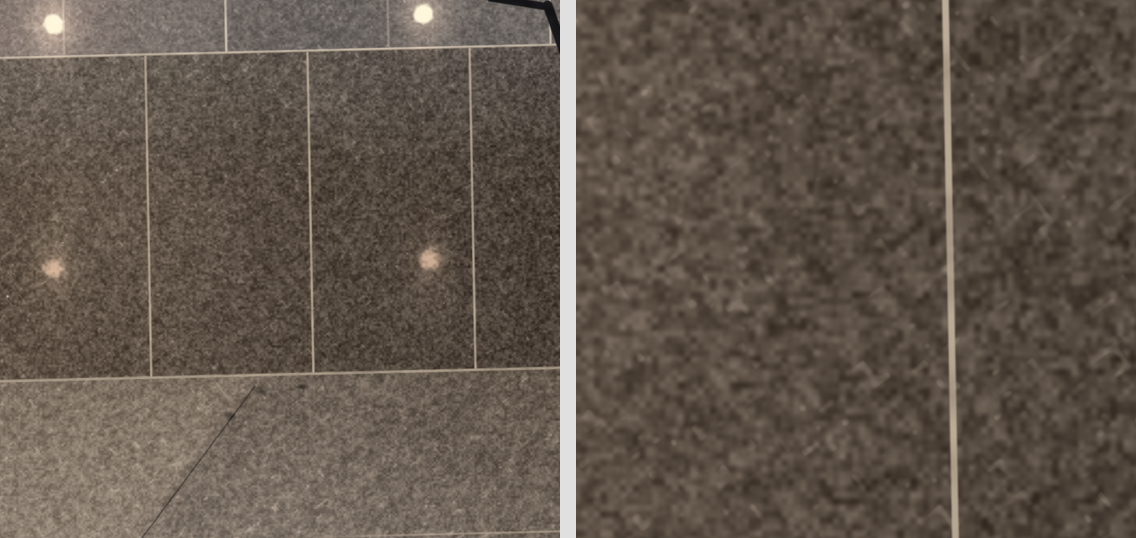
Left, the full canvas; right, a detail of the centre.
Reproduce this texture procedurally as a Shadertoy shader.

```glsl
// Polished brown granite floor: slabs in running bond with pale thin joints, slightly
// skewed by perspective, with lamp reflections, a cracked front slab and a chair leg.
// Joints are distances in a sheared frame; the stone is layered value noise.

float hash(vec2 p) {
    return fract(sin(dot(p, vec2(12.9898, 78.233))) * 43758.5453);
}

float noise(vec2 p) {
    vec2 i = floor(p), f = fract(p);
    f = f * f * (3.0 - 2.0 * f);
    return mix(mix(hash(i), hash(i + vec2(1, 0)), f.x),
               mix(hash(i + vec2(0, 1)), hash(i + vec2(1, 1)), f.x), f.y);
}

float segment(vec2 p, vec2 a, vec2 b) {
    vec2 d = b - a;
    return length(p - a - d * clamp(dot(p - a, d) / dot(d, d), 0.0, 1.0));
}

// Antialiased coverage of a soft stroke at distance d with the given half width
float stroke(float d, float halfWidth) {
    float soft = 0.9 / iResolution.y + 0.0004;
    return 1.0 - smoothstep(halfWidth - soft, halfWidth + soft, d);
}

// Mottled crystals, coarser and slanted on the front slab
float granite(vec2 p, float front) {
    mat2 tilt = mat2(0.8, -0.6, 0.6, 0.8);
    vec2 q = mix(tilt * p, tilt * p * vec2(0.7, 0.9), front);
    float g = 0.13 * (noise(q * 150.0) - 0.5);
    g += 0.13 * (noise(p * 250.0 + 31.0) - 0.5);
    g += 0.045 * (noise(q * 70.0 + 7.0) - 0.5);
    g += 0.03 * (noise(p * 14.0 + 3.0) - 0.5);
    g += 0.03 * (noise(p * 5.0 + 17.0) - 0.5);
    float fleck = smoothstep(0.78, 1.0, noise(q * 130.0 + 53.0));
    return g + 0.10 * fleck;
}

void mainImage(out vec4 fragColor, in vec2 fragCoord) {
    vec2 p = fragCoord / iResolution.y;
    float h = p.y - 0.024 * p.x;   // height across the rows
    float v = p.x + 0.0187 * p.y;  // position along a row
    float px = 1.0 / iResolution.y;
    float front = 1.0 - smoothstep(-px, px, h - 0.2915);
    float back = smoothstep(-px, px, h - 0.892);

    // Slab layout: the back row is shifted by half a slab
    float along = (v - 0.2868) / 0.3015 - 0.5 * step(0.892, h);
    float jointId = floor(along + 0.5);
    float slabTone = hash(vec2(floor(along) + 9.0, step(0.892, h))) - 0.5;

    // Stone colour: warm and dark in the middle, lighter in front, cooler behind
    vec3 middle = mix(vec3(0.385, 0.335, 0.285), vec3(0.295, 0.255, 0.22),
                      smoothstep(0.0, 0.95, p.x));
    middle += vec3(0.045, 0.055, 0.065) * smoothstep(0.62, 0.9, h);
    middle += 0.015 * slabTone;
    vec3 rear = mix(vec3(0.53, 0.48, 0.45), vec3(0.42, 0.395, 0.38),
                    smoothstep(0.0, 0.6, p.x));
    float crackSide = p.x - 0.264 - 0.745 * p.y;
    vec3 frontTone = mix(vec3(0.53, 0.475, 0.42), vec3(0.455, 0.41, 0.365),
                         smoothstep(-0.05, 0.03, crackSide));
    frontTone += 0.25 * (0.13 - p.y) - 0.04 * smoothstep(0.7, 1.04, p.x);
    vec3 col = mix(mix(middle, rear, back), frontTone, front);
    col += granite(p, front) * vec3(1.0, 0.96, 0.91) * mix(1.0, 0.75, back);

    // Crack with chipped spots, and a dark nick beside the joint
    float wobble = 0.003 * (noise(p * 60.0) - 0.5);
    float crack = stroke(segment(p + wobble, vec2(0.264, 0.0), vec2(0.474, 0.282)), 0.0012);
    float chips = smoothstep(0.014, 0.002, length(p - vec2(0.430, 0.228)) + 3.0 * wobble);
    chips += smoothstep(0.012, 0.002, length((p - vec2(0.562, 0.281)) * vec2(0.7, 1.8)));
    chips += smoothstep(0.014, 0.002, length((p - vec2(0.485, 0.272)) * vec2(0.8, 1.3)) + 2.0 * wobble);
    col *= 1.0 - 0.45 * crack - 0.4 * min(chips, 1.0);

    // Faint scuff and pale speck
    float scuff = smoothstep(0.008, 0.0, segment(p, vec2(0.19, 0.664), vec2(0.217, 0.684)));
    col += 0.2 * scuff * smoothstep(0.4, 0.8, noise(p * 180.0));
    col += 0.4 * stroke(length(p - vec2(0.014, 0.449)), 0.002);

    // Joints: every other one in the back row is faint, the nearest one fades in
    float wear = 0.75 + 0.25 * noise(p * 45.0);
    float faint = step(0.892, h) * mod(jointId, 2.0);
    float upright = stroke(abs(along - jointId) * 0.3015, 0.0021) * (1.0 - front);
    upright *= mix(1.0, 0.38, faint);
    float level = max(stroke(abs(h - 0.892), 0.0021), 0.85 * stroke(abs(h - 0.2915), 0.0024));
    level = max(level, 0.7 * stroke(abs(h + 0.0125), 0.0018) * smoothstep(0.5, 0.8, p.x));
    vec3 grout = mix(vec3(0.74, 0.68, 0.60), vec3(0.84, 0.79, 0.72), back);
    col = mix(col, grout, max(upright, level) * wear);

    // Lamp reflections: sharp glare behind, broken by the stone in the middle row
    for (int i = 0; i < 4; i++) {
        float right = float(i % 2), far = float(i / 2);
        vec2 lamp = mix(vec2(0.100, 0.501 + 0.017 * right), vec2(0.100, 0.955 + 0.019 * right), far);
        lamp.x += right * mix(0.699, 0.687, far);
        vec2 d = p - lamp;
        float r = length(d);
        float rough = (noise(p * 150.0) - 0.5) * mix(0.012, 0.003, far);
        float core = smoothstep(mix(0.027, 0.022, far), mix(0.006, 0.014, far), r + rough);
        float halo = exp(-r * r / mix(0.0012, 0.0022, far));
        float streak = exp(-d.x * d.x / 0.0014 - d.y * d.y / 0.012);
        col += vec3(1.0, 0.85, 0.72) * (mix(0.09, 0.20, far) * halo + 0.06 * streak);
        col = mix(col, mix(vec3(0.90, 0.76, 0.65), vec3(1.0, 0.97, 0.86), far),
                  core * mix(0.8, 1.0, far));
    }

    // Dark chair leg in the far corner
    float leg = max(stroke(segment(p, vec2(0.912, 1.004), vec2(1.02, 0.987)), 0.007),
                    stroke(segment(p, vec2(1.018, 0.99), vec2(1.048, 0.905)), 0.009));
    col = mix(col, vec3(0.07, 0.07, 0.08) + 0.04 * noise(p * 50.0), leg);

    fragColor = vec4(clamp(col, 0.0, 1.0), 1.0);
}
```
